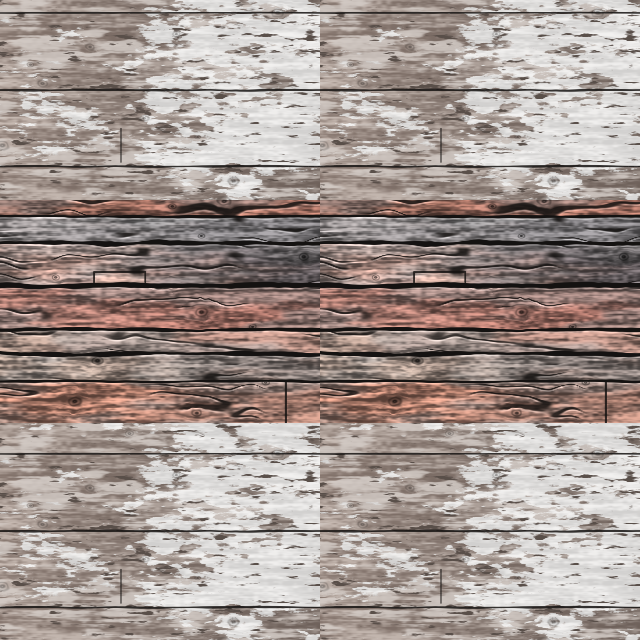
This texture is drawn by a Shadertoy shader. Its source:

```glsl
// Weathered boards: a band of scuffed, white-painted planks above a band of rough red and grey ones.
// The tile is cut into planks by a list of edges; stretched noise gives grain, flaking paint and
// splits, and looped knots bend the grain. It repeats twice across and about 1.45 times down.

const float TILE_WIDTH = 0.5;
const float TILE_HEIGHT = 0.689;
const float TILE_TOP = 0.661;      // distance of a tile start from the canvas top
const int PLANKS = 11;
const int FIRST_ROUGH = 4;         // planks before this one are painted
const int KNOTS = 22;
const float PLANK_END[11] = float[](.048, .169, .288, .340, .366, .408, .474, .543, .581, .624, .689);
const float GAP_WIDTH[11] = float[](.0005, .0009, .0008, 0., .0013, .0024, .0024, .0018, .0023, .0013, 0.);
const float PAINT_BIAS[4] = float[](.01, .0, .075, -.10);
const vec3 ROUGH_LEFT[7] = vec3[](
    vec3(.56, .39, .34), vec3(.55, .53, .53), vec3(.68, .55, .51), vec3(.64, .46, .42),
    vec3(.58, .50, .46), vec3(.62, .55, .51), vec3(.70, .50, .43));
const vec3 ROUGH_RIGHT[7] = vec3[](
    vec3(.60, .41, .36), vec3(.46, .45, .46), vec3(.41, .38, .39), vec3(.61, .42, .38),
    vec3(.60, .47, .43), vec3(.56, .48, .45), vec3(.61, .46, .41));
const vec3 WOOD_DARK = vec3(.50, .44, .41);
const vec3 WOOD_LIGHT = vec3(.76, .71, .68);
const vec3 SCUFF = vec3(.83, .80, .78);
const vec3 PAINT = vec3(.95, .945, .94);
const vec3 PATCH = vec3(.70, .58, .54);
const vec3 GAP_COLOR = vec3(.08, .07, .065);

float hash(vec2 p) {
    uvec2 q = uvec2(ivec2(floor(p))) * uvec2(1597u, 3812u) + 7919u;
    uint n = (q.x ^ (q.y * 2741u)) * 48271u;
    n = (n ^ (n >> 15)) * 69621u;
    n ^= n >> 13;
    return float(n & 65535u) / 65535.0;
}

float noise(vec2 p) {
    vec2 i = floor(p), f = fract(p);
    f = f * f * (3.0 - 2.0 * f);
    return mix(mix(hash(i), hash(i + vec2(1, 0)), f.x),
               mix(hash(i + vec2(0, 1)), hash(i + vec2(1, 1)), f.x), f.y);
}

float fbm(vec2 p) {
    float sum = 0.0, amp = 0.53;
    for (int i = 0; i < 4; i++) {
        sum += amp * noise(p);
        p = p * 2.03 + 17.3;
        amp *= 0.5;
    }
    return sum;
}

float box(vec2 p, vec2 center, vec2 halfSize) {
    vec2 d = abs(p - center) - halfSize;
    return length(max(d, 0.0)) + min(max(d.x, d.y), 0.0);
}

// Long splits follow one contour of stretched noise, broken up by a second noise.
float splits(vec2 p) {
    float line = abs(noise(vec2(p.x * 7.0, p.y * 75.0 + 1.2 * noise(p * vec2(28, 20)))) - 0.5);
    float open = smoothstep(0.48, 0.68, noise(p * vec2(9, 45) + 31.0));
    return (1.0 - smoothstep(0.02, 0.09, line)) * open;
}

void mainImage(out vec4 fragColor, in vec2 fragCoord) {
    vec2 uv = fragCoord / iResolution.xy;
    float px = 1.0 / iResolution.y;
    vec2 p = vec2(mod(uv.x, TILE_WIDTH), mod(1.0 - uv.y - TILE_TOP, TILE_HEIGHT));
    float across = p.x / TILE_WIDTH;

    // Plank index, dark gaps and the lit lip under each gap
    int plank = 0;
    float gap = 0.0, lip = 0.0;
    for (int i = 0; i < PLANKS; i++) {
        float w = GAP_WIDTH[i];
        float wobble = (fbm(vec2(p.x * 16.0, float(i) * 9.0)) - 0.5) * 3.0 * w;
        float d = p.y + wobble - PLANK_END[i];
        if (d > 0.0) plank = min(i + 1, PLANKS - 1);
        float wide = w * mix(0.4, 1.5, noise(vec2(p.x * 24.0, float(i) * 5.0 + 2.0)));
        float present = step(0.0001, w);
        gap = max(gap, present * (1.0 - smoothstep(wide, wide + px, abs(d))));
        lip = max(lip, present * (1.0 - smoothstep(0.0, 0.0025, abs(d - wide - 0.002))));
    }
    bool rough = plank >= FIRST_ROUGH;

    // Knots push the grain apart and leave dark rings
    vec2 g = p + vec2(0.0, float(plank) * 0.37);
    float rings = 0.0;
    for (int i = 0; i < KNOTS; i++) {
        float k = float(i);
        vec2 center = vec2(hash(vec2(k, 3)) * TILE_WIDTH, (k + hash(vec2(k, 8))) / float(KNOTS) * TILE_HEIGHT);
        float size = mix(0.004, 0.009, hash(vec2(k, 12)));
        vec2 d = (p - center) * vec2(0.75, 1.1);
        float r = length(d) / size * (0.8 + 0.4 * noise(p * 150.0));
        g.y -= d.y * 0.7 * exp(-r * r * 0.3);
        rings = max(rings, (0.55 + 0.45 * sin(r * 9.0)) * (1.0 - smoothstep(0.5, 1.2, r)));
    }

    // Shared grain
    float fine = fbm(g * vec2(16, 210));
    float broad = fbm(g * vec2(8, 45) + 5.0);
    float speck = noise(g * vec2(130, 330));
    float grain = smoothstep(0.27, 0.73, fine * 0.55 + broad * 0.25 + speck * 0.2);
    vec3 color;

    if (rough) {
        float blend = smoothstep(0.2, 0.8, across + 0.9 * (broad - 0.5));
        color = mix(ROUGH_LEFT[plank - FIRST_ROUGH], ROUGH_RIGHT[plank - FIRST_ROUGH], blend);
        float patchBoard = box(p, vec2(.187, .462), vec2(.040, .009));
        color = mix(color, PATCH, 1.0 - smoothstep(0.0, px, patchBoard));
        color *= mix(0.50, 1.48, grain);
        color = mix(color, vec3(dot(color, vec3(.33))), 0.5 * smoothstep(.45, .65, fbm(g * vec2(6, 28) + 60.0)));
        float split = splits(g);
        color += 0.20 * max(splits(g - vec2(0, .0025)) - split, 0.0) + 0.18 * lip;
        color = mix(color, GAP_COLOR, 0.85 * split);
        float joint = min(abs(patchBoard), box(p, vec2(.4466, .657), vec2(.0003, .032)));
        gap = max(gap, 0.85 * (1.0 - smoothstep(0.0006, 0.0006 + px, joint)));
    } else {
        color = mix(WOOD_DARK, WOOD_LIGHT, grain) * mix(1.03, 0.86, across);
        float scuff = fbm(p * vec2(20, 40) + 80.0) * 0.65 + fine * 0.35;
        color = mix(color, SCUFF, 0.8 * smoothstep(0.49, 0.62, scuff));
        // Paint thickens toward the right and flakes along the grain
        float flake = fbm(p * vec2(16, 38) + 11.0) * 0.55 + fbm(g * vec2(55, 190)) * 0.45;
        float bare = mix(0.64, 0.39, smoothstep(0.2, 0.85, across)) - PAINT_BIAS[plank];
        float cover = smoothstep(-0.035, 0.045, flake - bare);
        color = mix(color, PAINT - 0.13 * (1.0 - grain), cover);
        float pits = smoothstep(0.66, 0.78, fbm(g * vec2(35, 150) + 40.0));
        color = mix(color, WOOD_DARK * 0.7, pits);
        float joint = box(p, vec2(.189, .255), vec2(.0003, .026));
        gap = max(gap * 0.85, 0.5 * (1.0 - smoothstep(0.0004, 0.0004 + px, joint)));
    }

    color *= 1.0 - rings * (rough ? 0.6 : 0.3);
    color = mix(color, GAP_COLOR, gap);
    fragColor = vec4(clamp(color, 0.0, 1.0), 1.0);
}
```
